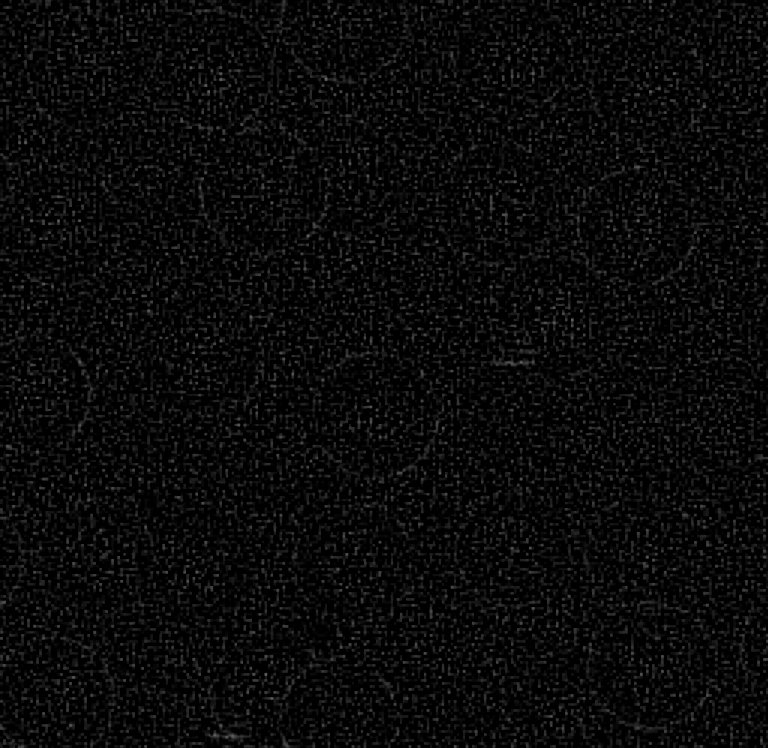
Write a Shadertoy shader that draws this texture.

```glsl
// Faint noisy rings scattered over a black field of soft grey grain.

#define GRAIN_ROWS    249.0   // grains along the canvas height
#define GRAIN_GAIN    0.43    // contrast of the grain
#define GRAIN_BIAS    0.004   // mean level before clipping to black
#define CELL_ROWS     4.9     // ring cells along the canvas height
#define JITTER        0.66    // how far rings wander inside their cells
#define RING_RADIUS   0.39    // in cells
#define RING_WIDTH    0.015   // in cells
#define RING_LIGHT    0.11
#define CORE_GAIN     0.25    // stronger grain in a ring's centre
#define RIM_LOSS      0.28    // weaker grain just inside the rim
#define RARE          0.94    // threshold for strokes and dark specks
#define STROKE_LIGHT  0.2

// Two random values in 0..1 for an integer lattice point.
vec2 hash2(vec2 p) {
    uvec2 v = uvec2(ivec2(p)) * 1664525u + 1013904223u;
    v.x += v.y * 1664525u;
    v.y += v.x * 1664525u;
    v ^= v >> 16u;
    v.x += v.y * 1664525u;
    v.y += v.x * 1664525u;
    v ^= v >> 16u;
    return vec2(v >> 8u) / 16777216.0;
}

float cornerSlope(vec2 corner, vec2 offset) {
    float angle = 6.28319 * hash2(corner).x;
    return dot(vec2(cos(angle), sin(angle)), offset);
}

float gradientNoise(vec2 p) {
    vec2 i = floor(p), f = p - i, e = vec2(1, 0);
    vec2 w = f * f * f * (f * (f * 6.0 - 15.0) + 10.0);
    float low  = mix(cornerSlope(i, f), cornerSlope(i + e, f - e), w.x);
    float high = mix(cornerSlope(i + e.yx, f - e.yx), cornerSlope(i + 1.0, f - 1.0), w.x);
    return mix(low, high, w.y);
}

// Gradient noise taken at grain middles and blended between them.
float grainNoise(vec2 p) {
    vec2 middle = floor(p - 0.5) + 0.5, e = vec2(1, 0);
    vec2 w = smoothstep(0.2, 0.8, p - middle);
    float low  = mix(gradientNoise(middle), gradientNoise(middle + e), w.x);
    float high = mix(gradientNoise(middle + e.yx), gradientNoise(middle + 1.0), w.x);
    return mix(low, high, w.y);
}

float bell(float x) {
    return exp(-x * x);
}

// Short horizontal strokes stacked on one another.
float strokes(vec2 q) {
    float light = 0.0;
    for (int k = 0; k < 3; k++) {
        float row = float(k);
        vec2 d = q - vec2(0.03 * row, 0.07 * row + 0.3 * q.x * q.x);
        float reach = 0.13 - 0.03 * row;
        light += bell(length(vec2(max(abs(d.x) - reach, 0.0), d.y)) / 0.014) / (1.0 + row);
    }
    return light;
}

void mainImage(out vec4 fragColor, in vec2 fragCoord) {
    vec2 uv = fragCoord / iResolution.y;
    vec2 p = uv * CELL_ROWS;
    vec2 home = floor(p);

    // Soft patches vary the grain and break up the rims.
    float patches = gradientNoise(p * 2.7 + 40.0);
    float rimFade = clamp(0.7 + 1.4 * gradientNoise(p * 4.5 + 90.0), 0.15, 1.2);
    float gain = 1.0 + 0.35 * patches;
    float speckle = 1.0;
    float light = 0.0;

    // Rings, with a few strokes and dark specks beside them.
    for (int y = -1; y <= 1; y++)
    for (int x = -1; x <= 1; x++) {
        vec2 cell = home + vec2(x, y);
        vec2 pick = hash2(cell + 300.0);
        vec2 size = hash2(cell + 700.0);
        vec2 q = p - cell - 0.5 - JITTER * (hash2(cell + 17.0) - 0.5);
        float radius = RING_RADIUS * mix(0.95, 1.06, size.x);
        float r = length(q);
        float t = r / radius;

        light += RING_LIGHT * mix(0.5, 1.1, size.y) * rimFade * bell((r - radius) / RING_WIDTH);
        gain += CORE_GAIN * bell(t / 0.45) - RIM_LOSS * bell((t - 0.83) / 0.15);

        if (pick.x > RARE) light += STROKE_LIGHT * strokes(q + vec2(0.25, 0.3));
        if (pick.y > RARE) speckle *= mix(0.25, 1.0, smoothstep(0.04, 0.1, length(q - vec2(0.35, 0.38))));
    }

    // Only the positive half of the grain shows.
    float grain = grainNoise(uv * GRAIN_ROWS);
    float grey = GRAIN_BIAS + light + GRAIN_GAIN * max(gain, 0.6) * speckle * grain;
    fragColor = vec4(vec3(clamp(grey, 0.0, 1.0)), 1.0);
}
```
